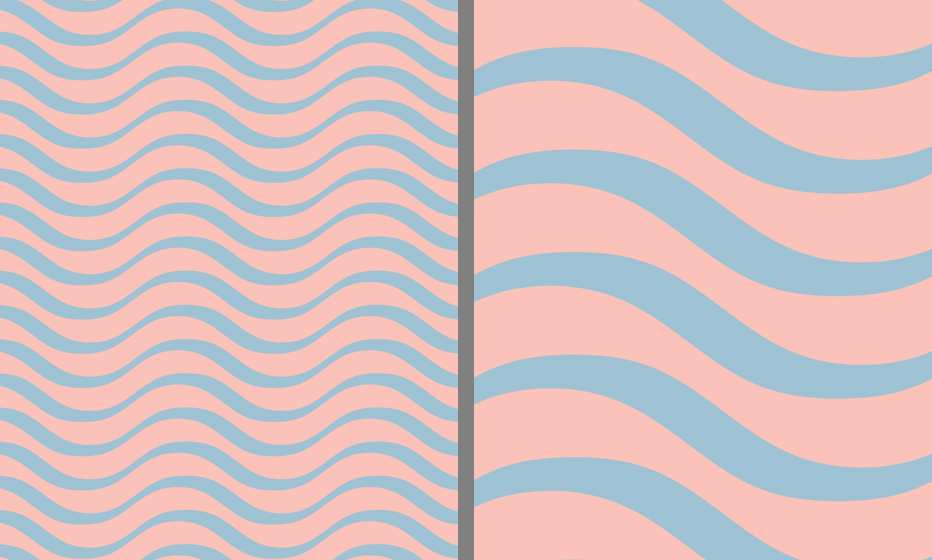
Left, the full canvas; right, a detail of the centre.
Write a Shadertoy shader that draws this pattern.

```glsl
// Stacked wavy ribbons in dusty blue on pink, swelling on each falling slope.

const float TAU = 6.2831853;

// Wave from -1 to 1 with flattened ends; bulge > 0 widens crests, < 0 widens troughs.
float softWave(float phase, float bulge) {
    float s = sin(phase);
    return (cos(phase) - 0.05 * cos(3.0 * phase)) / 0.95 + bulge * s * s;
}

void mainImage(out vec4 fragColor, in vec2 fragCoord) {
    // x counts wavelengths, y counts ribbon rows
    vec2 p = fragCoord / iResolution.xy * vec2(2.389, 16.385);

    // Upper and lower ribbon edges; the lower one leads slightly to the left
    float top = -0.0855 + 0.5505 * softWave(TAU * (p.x - 0.970), 0.07);
    float bottom = -0.4145 + 0.5505 * softWave(TAU * (p.x - 0.929), -0.07);

    // Signed vertical distance to the nearest ribbon, repeated every row
    float halfWidth = 0.5 * (top - bottom);
    float center = 0.5 * (top + bottom);
    float dist = abs(fract(p.y - center + 0.5) - 0.5) - halfWidth;

    // Blend across about one pixel
    float pixel = 1.1 * 16.385 / iResolution.y;
    float ribbon = clamp(0.5 - dist / pixel, 0.0, 1.0);

    vec3 pink = vec3(0.98, 0.76, 0.72);
    vec3 blue = vec3(0.62, 0.76, 0.83);
    fragColor = vec4(mix(pink, blue, ribbon), 1.0);
}
```
